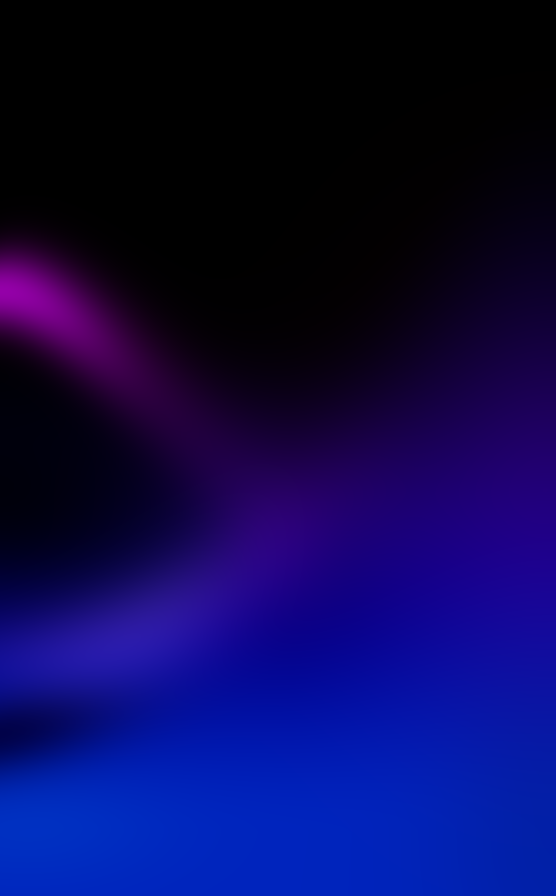
Give the GLSL for this background, as a Shadertoy shader.

```glsl
const vec3 RIBBON_MAGENTA = vec3(0.50, 0.00, 0.56);
const vec3 RIBBON_TAIL = vec3(0.08, 0.00, 0.10);
const vec3 BAND_VIOLET = vec3(0.17, 0.10, 0.20);
const vec3 HAZE_PURPLE = vec3(0.08, 0.00, 0.13);
const vec3 SIDE_PURPLE = vec3(0.13, 0.00, 0.05);
const vec3 CORNER_AZURE = vec3(0.00, 0.05, 0.02);
const vec3 HOLLOW_TINT = vec3(0.00, 0.00, 0.42);
const float BLUE_LEVEL = 0.74;
const float GREEN_LEVEL = 0.14;
const float HOLE_DEPTH = 0.80;

// Soft falloff around zero
float bell(float d, float radius) {
    float t = d / radius;
    return exp(-t * t);
}

// Soft elliptical spot
float spot(vec2 p, vec2 center, vec2 radii) {
    vec2 d = (p - center) / radii;
    return exp(-dot(d, d));
}

// Blue field rising from the floor, taller at the right side
vec3 blueField(vec2 p) {
    float rise = smoothstep(0.5, 1.0, p.x);
    float blue = 1.0 - smoothstep(0.07, mix(0.64, 0.92, rise), p.y);
    float green = 1.0 - smoothstep(0.07, mix(0.32, 0.42, rise), p.y);
    return vec3(0.0, GREEN_LEVEL * green, BLUE_LEVEL * blue);
}

// Magenta ribbon bending down and fading to the right
vec3 upperRibbon(vec2 p) {
    float centerY = 0.755 - sqrt(0.0064 + 0.36 * p.x * p.x);
    float body = bell(p.y - centerY, 0.042 + 0.10 * p.x);
    float tail = 1.0 - smoothstep(0.30, 0.65, p.x);
    return body * (RIBBON_MAGENTA * bell(p.x, 0.21) + RIBBON_TAIL * tail);
}

// Violet band curling up to meet the ribbon
vec3 lowerBand(vec2 p) {
    float centerY = 0.268 + 0.45 * p.x * p.x;
    float body = bell(p.y - centerY, 0.05 + 0.06 * p.x);
    vec3 tint = BAND_VIOLET * vec3(1.0, 1.0 - smoothstep(0.25, 0.6, p.x), 1.0);
    return body * bell(p.x - 0.25, 0.28) * tint;
}

void mainImage(out vec4 fragColor, in vec2 fragCoord) {
    vec2 p = fragCoord / iResolution.xy;
    vec3 color = blueField(p);

    // Dark hole inside the curl and shadow beneath the band
    color *= 1.0 - HOLE_DEPTH * spot(p, vec2(0.0, 0.44), vec2(0.32, 0.11));
    float shadow = spot(p, vec2(0.0, 0.18 + 0.12 * p.x), vec2(0.22, 0.045));
    color *= mix(vec3(1.0), HOLLOW_TINT, shadow);

    // Curved lights
    color += upperRibbon(p) + lowerBand(p);

    // Broad glows
    color += HAZE_PURPLE * spot(p, vec2(0.56, 0.44), vec2(0.24, 0.12));
    color += SIDE_PURPLE * spot(p, vec2(1.0, 0.45), vec2(0.30, 0.23));
    color += CORNER_AZURE * spot(p, vec2(0.05, 0.08), vec2(0.25, 0.07));

    // Slight dimming at the lower right
    color *= 1.0 - 0.12 * spot(p, vec2(1.0, 0.08), vec2(0.22, 0.25));

    fragColor = vec4(clamp(color, 0.0, 1.0), 1.0);
}
```
